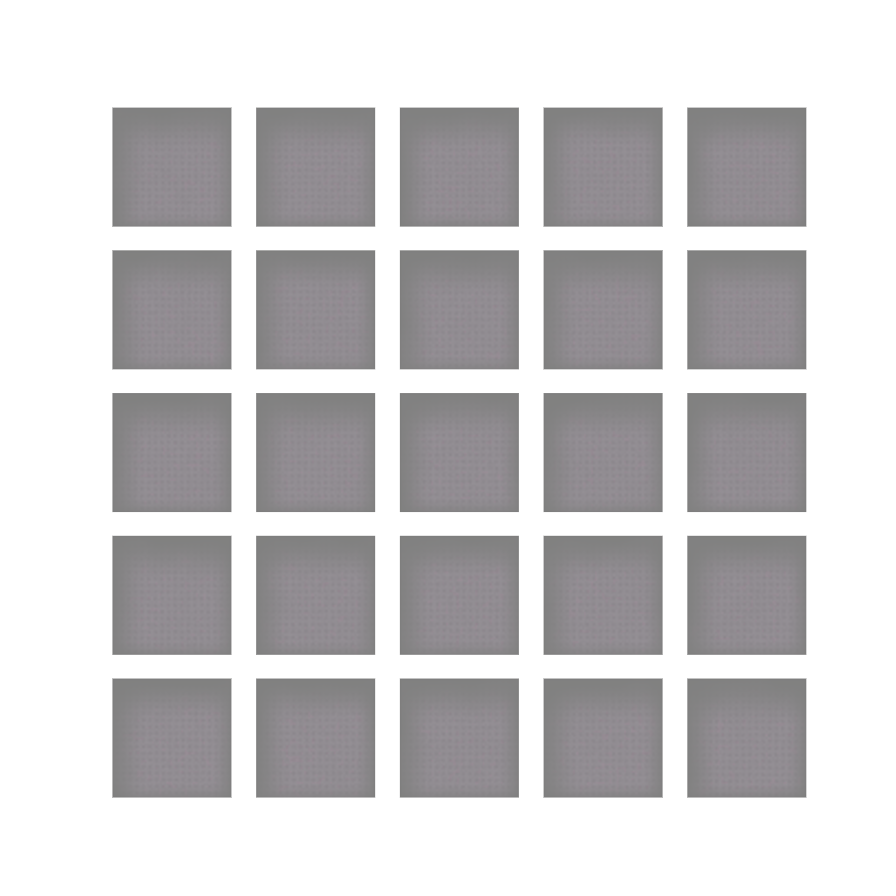
This pattern is drawn by a Shadertoy shader. Its source:

```glsl
// Five by five grid of grey woven swatches with softly shaded rims on white.
#define COUNT 5.0
#define PITCH vec2(0.1604, 0.1593)
#define CENTER vec2(0.5127, 0.4949)
#define SIDE 0.1328
#define THREADS 18.0
#define WEAVE 0.011
#define GRAIN 0.014
#define RIM_COLOR vec3(0.505, 0.505, 0.503)
#define CLOTH_COLOR vec3(0.567, 0.549, 0.570)

float hash(vec2 p) {
    vec3 q = fract(vec3(p.xyx) * 0.1031);
    q += dot(q, q.yzx + 33.33);
    return fract((q.x + q.y) * q.z);
}

float valueNoise(vec2 p) {
    vec2 i = floor(p), f = fract(p);
    f = f * f * (3.0 - 2.0 * f);
    return mix(mix(hash(i), hash(i + vec2(1, 0)), f.x),
               mix(hash(i + vec2(0, 1)), hash(i + vec2(1, 1)), f.x), f.y);
}

// Distance to an axis-aligned square centred at zero.
float squareDistance(vec2 p, float halfSide) {
    vec2 d = abs(p) - halfSide;
    return length(max(d, 0.0)) + min(max(d.x, d.y), 0.0);
}

// Shading is widest along the top and left edges.
float rimFade(vec2 uv, float variation) {
    float sides = smoothstep(-0.05, 0.30, uv.x) * smoothstep(-0.06, 0.18, 1.0 - uv.x);
    float ends = smoothstep(-0.08, 0.13, uv.y)
               * smoothstep(0.0, 0.36 + 0.06 * variation, 1.0 - uv.y);
    return sides * ends;
}

vec3 clothColor(vec2 uv, vec2 id) {
    float variation = hash(id + 17.0);
    float cloudiness = valueNoise(uv * 5.0 + id * 19.0) - 0.5;
    float fade = clamp(rimFade(uv, variation) + 0.12 * cloudiness, 0.0, 1.0);
    vec3 color = mix(RIM_COLOR, CLOTH_COLOR, fade);

    // Raised threads, lit from one corner.
    vec2 wave = sin(6.2832 * (uv * THREADS + 0.3 * variation));
    float relief = 0.5 * (wave.x + wave.y) - 0.4 * wave.x * wave.y;
    color += WEAVE * relief * fade;

    // Fine grain and faint pink flecks.
    vec2 grainPoint = uv * THREADS * 3.0 + id * 71.0;
    color += GRAIN * (valueNoise(grainPoint) - 0.5) * fade;
    float fleck = smoothstep(0.66, 0.95, valueNoise(grainPoint * 0.6 + 9.0));
    color += fleck * fade * vec3(0.014, -0.006, 0.004);
    return color;
}

void mainImage(out vec4 fragColor, in vec2 fragCoord) {
    float scale = min(iResolution.x, iResolution.y);
    vec2 canvas = (fragCoord - 0.5 * iResolution.xy) / scale + 0.5;

    // Nearest swatch, limited to the grid.
    vec2 fromCenter = canvas - CENTER;
    float lastIndex = 0.5 * (COUNT - 1.0);
    vec2 id = clamp(round(fromCenter / PITCH), -lastIndex, lastIndex);
    vec2 local = fromCenter - id * PITCH;

    // Thin dark border, then coverage over white.
    float d = squareDistance(local, 0.5 * SIDE);
    float pixel = 1.0 / scale;
    vec3 color = clothColor(local / SIDE + 0.5, id + lastIndex);
    color -= 0.014 * smoothstep(-0.003, 0.0, d);
    float coverage = clamp(0.5 - d / pixel, 0.0, 1.0);
    fragColor = vec4(mix(vec3(1.0), color, coverage), 1.0);
}
```
